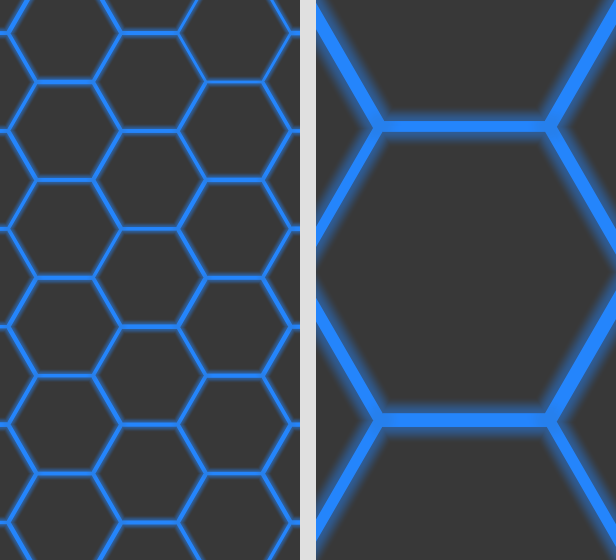
Left, the full canvas; right, a detail of the centre.
This pattern is drawn by a WebGL 2 fragment shader. Its source:

```glsl
#version 300 es
precision highp float;

uniform vec2 u_resolution;
out vec4 fragColor;

// Lengths are fractions of the canvas height.
const float PITCH = 0.1748;
const vec2 LATTICE = PITCH * vec2(1.7320508, 1.0);
const vec2 CENTRE = vec2(0.267, 0.504);
const vec3 CHARCOAL = vec3(0.22);
const vec3 BLUE = vec3(0.14, 0.52, 0.99);
const vec3 JOINT_BLUE = vec3(0.16, 0.48, 0.86);

float hash(vec2 p) {
    return fract(sin(dot(p, vec2(127.1, 311.7))) * 43758.5453);
}

// Centre of the nearest cell in two interleaved rectangular grids.
vec2 hexCentre(vec2 p, vec2 lattice) {
    vec2 a = floor(p / lattice + 0.5) * lattice;
    vec2 b = (floor(p / lattice) + 0.5) * lattice;
    return distance(p, a) < distance(p, b) ? a : b;
}

float segmentDistance(vec2 p, vec2 middle, vec2 along, float halfLength) {
    vec2 d = p - middle;
    float t = clamp(dot(d, along), -halfLength, halfLength);
    return length(d - along * t);
}

// Half width of one side; sides around the thin cell are finer.
float sideWidth(vec2 middle, vec2 lattice, vec2 thinCell) {
    vec2 key = floor(middle / lattice * 4.0 + 0.5);
    float varied = mix(0.0030, 0.0043, hash(key));
    float away = smoothstep(0.55, 0.85, distance(middle, thinCell) / lattice.y);
    return mix(0.0025, varied, away);
}

float glowLevel(float dist, float halfWidth) {
    float reach = 0.0075 + 1.6 * halfWidth;
    return 0.46 * (1.0 - smoothstep(halfWidth, reach, dist));
}

void main() {
    vec2 p = gl_FragCoord.xy / u_resolution.y - CENTRE;
    float pixel = 1.0 / u_resolution.y;
    vec2 cell = hexCentre(p, LATTICE);
    vec2 thinCell = LATTICE * vec2(0.5, 2.5);

    float core = 0.0;
    float glow = 0.0;
    float secondGlow = 0.0;

    // Six sides of the cell, each with its own width.
    for (int i = 0; i < 6; i++) {
        float angle = radians(30.0 + 60.0 * float(i));
        vec2 normal = vec2(cos(angle), sin(angle));
        vec2 middle = cell + 0.5 * PITCH * normal;
        vec2 along = vec2(-normal.y, normal.x);
        float dist = segmentDistance(p, middle, along, PITCH / 3.4641016);
        float width = sideWidth(middle, LATTICE, thinCell);
        float level = glowLevel(dist, width);
        core = max(core, 1.0 - smoothstep(width - 0.6 * pixel, width + 0.6 * pixel, dist));
        secondGlow = max(secondGlow, min(glow, level));
        glow = max(glow, level);
    }

    // Halo first, then the line, slightly dimmed where sides overlap.
    vec3 color = mix(CHARCOAL, BLUE, glow);
    vec3 line = mix(BLUE, JOINT_BLUE, secondGlow);
    fragColor = vec4(mix(color, line, core), 1.0);
}
```
